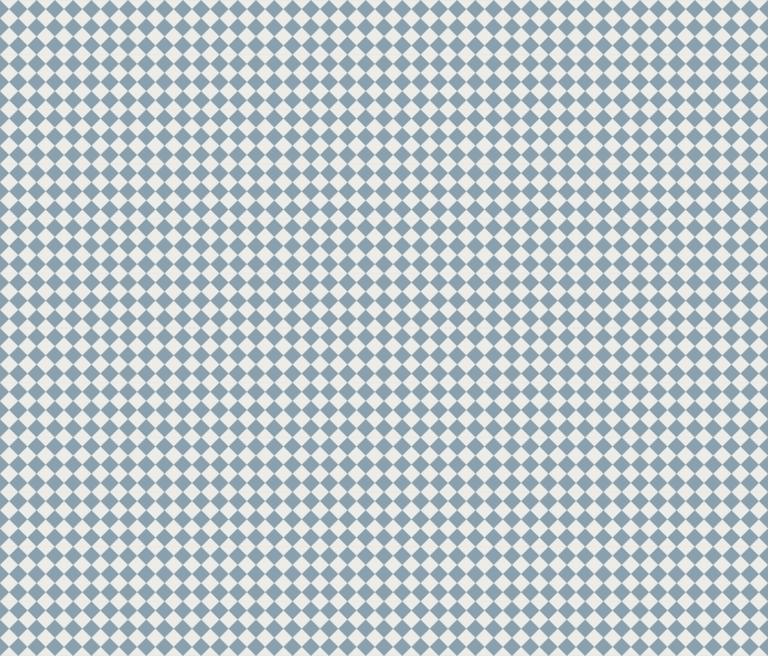
A WebGL 2 fragment shader for this pattern:

```glsl
#version 300 es
precision highp float;
// Two-tone harlequin check: blue diamonds touching tip to tip on off-white.
// Each cell of a whole-number grid holds one diamond, drawn from its distance;
// a barely visible horizontal seam crosses the ground every few rows.

#define REPEATS vec2(42.0, 36.0)
#define BLUE vec3(0.541, 0.631, 0.678)
#define OFF_WHITE vec3(0.925, 0.925, 0.910)
#define SEAM_ROWS 3.0
#define SEAM_WIDTH 0.05
#define SEAM_SHADE 0.025
#define EDGE_SOFTNESS 1.2

uniform vec2 u_resolution;
out vec4 fragColor;

// Signed distance to a diamond whose tips reach the middle of each cell side.
float diamondDistance(vec2 p) {
  return (abs(p.x) + abs(p.y) - 0.5) * 0.70710678;
}

// Linear coverage of the inside of a shape, softened over the given width.
float coverage(float dist, float width) {
  return clamp(0.5 - dist / width, 0.0, 1.0);
}

void main() {
  vec2 grid = gl_FragCoord.xy / u_resolution * REPEATS;
  vec2 pixel = REPEATS / u_resolution;
  float soft = EDGE_SOFTNESS * max(pixel.x, pixel.y);

  // Diamonds sit on the left cell border, halfway up the cell.
  vec2 cell = vec2(fract(grid.x + 0.5), fract(grid.y)) - 0.5;
  float diamond = coverage(diamondDistance(cell), soft);

  // Faint seam through the middle of the light diamonds.
  float seamOffset = abs(mod(grid.y + 0.5 * SEAM_ROWS, SEAM_ROWS) - 0.5 * SEAM_ROWS);
  float seam = coverage(seamOffset - 0.5 * SEAM_WIDTH, soft);
  vec3 ground = OFF_WHITE * (1.0 - SEAM_SHADE * seam);

  fragColor = vec4(mix(ground, BLUE, diamond), 1.0);
}
```
